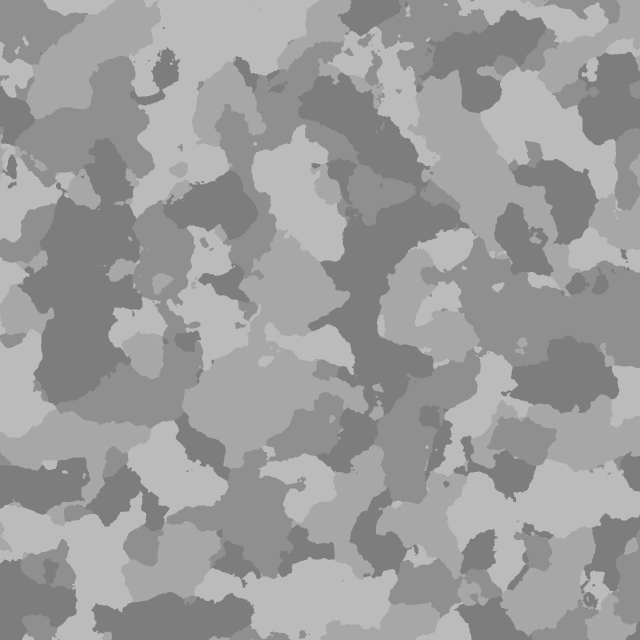
A three.js fragment shader for this pattern:

```glsl
varying vec2 vUv;

const vec4 GREYS = vec4(0.733, 0.49, 0.653, 0.56); // one tone per noise field
const float PATCHES = 6.5;        // noise cells across the canvas
const float LACUNARITY = 2.0;
const float ROUGHNESS = 0.46;     // gain per octave, ragged outlines
const int OCTAVES = 6;
const vec2 SEED = vec2(23.7, 41.2);
const float EDGE_WIDTH = 1.0 / 512.0;
const float TAU = 6.2831853;

// Four independent random values per lattice point
vec4 hash4(vec2 p) {
  vec4 q = fract(p.xyxy * vec4(0.1031, 0.1030, 0.0973, 0.1099));
  q += dot(q, q.wzxy + 33.33);
  return fract((q.xxyz + q.yzzw) * q.zywx);
}

// Contribution of one lattice corner to all four fields
vec4 cornerSlope(vec2 cell, vec2 offset) {
  vec4 angle = TAU * hash4(cell);
  return cos(angle) * offset.x + sin(angle) * offset.y;
}

// Four gradient noises evaluated side by side
vec4 gradientNoise4(vec2 p) {
  vec2 cell = floor(p);
  vec2 f = p - cell;
  vec2 fade = f * f * f * (f * (f * 6.0 - 15.0) + 10.0);
  vec2 right = vec2(1.0, 0.0);
  vec2 up = vec2(0.0, 1.0);
  vec4 low = mix(cornerSlope(cell, f), cornerSlope(cell + right, f - right), fade.x);
  vec4 high = mix(cornerSlope(cell + up, f - up), cornerSlope(cell + 1.0, f - 1.0), fade.x);
  return mix(low, high, fade.y);
}

vec4 fractalNoise4(vec2 p) {
  vec4 sum = vec4(0.0);
  float amplitude = 1.0;
  for (int i = 0; i < OCTAVES; i++) {
    sum += amplitude * gradientNoise4(p);
    p = p * LACUNARITY + SEED;
    amplitude *= ROUGHNESS;
  }
  return sum;
}

// The strongest field decides the tone
float camouflage(vec2 uv) {
  vec4 field = fractalNoise4(uv * PATCHES + SEED);
  float strongest = max(max(field.x, field.y), max(field.z, field.w));
  vec4 winner = step(vec4(strongest), field);
  return dot(winner, GREYS) / dot(winner, vec4(1.0));
}

void main() {
  // Average a 2 by 2 grid of samples to smooth the outlines
  float grey = 0.0;
  for (int i = 0; i < 4; i++) {
    vec2 corner = vec2(mod(float(i), 2.0), floor(float(i) * 0.5)) - 0.5;
    grey += 0.25 * camouflage(vUv + corner * 0.5 * EDGE_WIDTH);
  }
  gl_FragColor = vec4(vec3(grey), 1.0);
}
```
